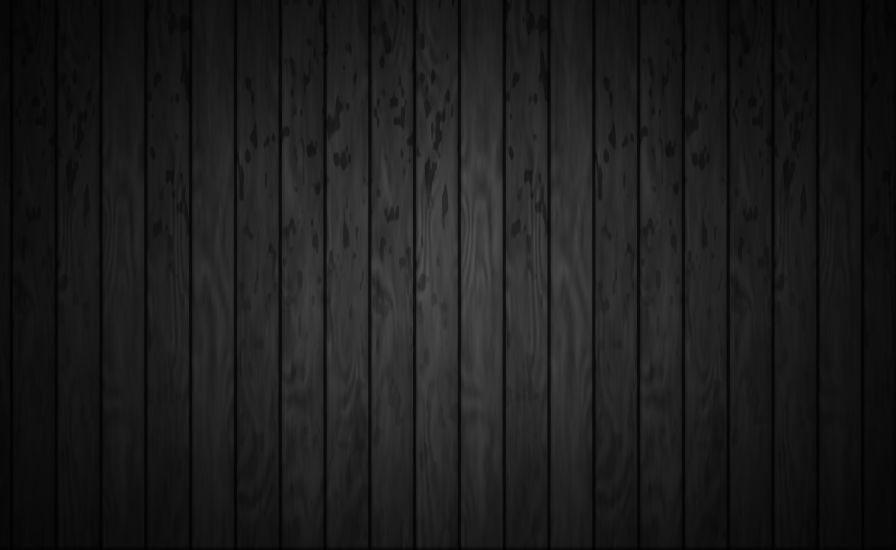
This texture is drawn by a Shadertoy shader. Its source:

```glsl
// Dark vertical wood planks under a soft central glow.
// Stretched value noise makes the fibres, warped bands make the growth rings,
// and thresholded noise makes dark flakes; eight plank designs repeat across.
#define PLANKS 20.0        // planks across the canvas
#define FIRST_SEAM 0.255   // offset of the first seam, in planks
#define DESIGNS 8.0        // planks before the designs repeat
#define SEAM_HALF 0.036    // half width of a seam, in planks
#define GLOW_LEVEL 0.226   // brightness at the centre
#define GLOW_FALLOFF vec2(1.58, 1.02)
#define FIBRE_DEPTH 0.52
#define RING_DEPTH 0.13
#define FLAKE_DEPTH 0.42

float hash(vec2 p) {
    uvec2 q = uvec2(ivec2(floor(p))) * uvec2(1597334673u, 3812015801u);
    uint n = (q.x ^ q.y) * 1597334673u;
    n = (n ^ (n >> 15)) * 2246822519u;
    n ^= n >> 13;
    return float(n >> 8) / 16777216.0;
}

float noise(vec2 p) {
    vec2 cell = floor(p), f = fract(p);
    f = f * f * (3.0 - 2.0 * f);
    float low = mix(hash(cell), hash(cell + vec2(1.0, 0.0)), f.x);
    float high = mix(hash(cell + vec2(0.0, 1.0)), hash(cell + 1.0), f.x);
    return mix(low, high, f.y);
}

// Long fibres at several widths, centred on zero
float fibres(vec2 p) {
    float sum = 0.0, weight = 0.36;
    vec2 scale = vec2(4.0, 0.35);
    for (int i = 0; i < 4; i++) {
        sum += weight * (noise(p * scale + float(i) * 19.0) - 0.5);
        scale *= vec2(1.75, 2.1);
        weight *= 0.86;
    }
    return sum;
}

// Tall pointed growth bands that bend round a few knots
float rings(vec2 p, float seed) {
    float bend = noise(vec2(p.x * 2.2, p.y * 0.42) + seed * 31.0);
    float fine = noise(vec2(p.x * 6.0, p.y * 1.5) + seed * 17.0);
    float band = sin(6.2832 * (bend * 4.5 + fine * 0.5 + p.x * 1.5));
    return band * smoothstep(0.35, 0.75, noise(vec2(p.x * 3.0, p.y * 0.6) + seed * 7.0));
}

// Small torn dark marks, densest in the upper part of some planks
float flakes(vec2 p, float height, float amount) {
    float mark = noise(p * vec2(7.0, 2.4)) * 0.65 + noise(p * vec2(15.0, 4.5)) * 0.35;
    float zone = 0.35 + 0.65 * smoothstep(0.35, 0.72, height);
    return smoothstep(0.62, 0.78, mark) * zone * amount;
}

// Narrow dark gap with a soft shadow and a faint lit edge
float seamShade(float x, float pixel) {
    float d = min(x, 1.0 - x);
    float gap = smoothstep(SEAM_HALF - pixel, SEAM_HALF + pixel, d);
    float shadow = 1.0 - 0.24 * exp(-d * 13.0);
    float litEdge = 0.09 * exp(-pow((x - 0.11) / 0.035, 2.0));
    return mix(0.32, 1.0, gap) * (shadow + litEdge);
}

void mainImage(out vec4 fragColor, in vec2 fragCoord) {
    vec2 uv = fragCoord / iResolution.xy;
    float pixel = PLANKS / iResolution.x;
    vec2 board = fragCoord * pixel;

    // Plank index and its own coordinates
    float across = board.x - FIRST_SEAM;
    float seed = mod(floor(across), DESIGNS);
    float x = fract(across);
    vec2 wood = vec2(x + seed * 13.0 + 5.0, board.y + seed * 29.0);
    wood.x += 0.14 * (noise(vec2(x * 2.0 + seed * 11.0, board.y * 0.6)) - 0.5);

    // Wood tone
    float flaky = mix(0.15, 1.0, step(0.5, hash(vec2(seed, 4.0))));
    float tone = 0.93 + 0.14 * hash(vec2(seed, 9.0));
    tone += FIBRE_DEPTH * fibres(wood);
    tone += RING_DEPTH * rings(vec2(x, board.y), seed + 1.0);
    tone *= 1.0 - FLAKE_DEPTH * flakes(wood, uv.y, flaky);
    tone *= seamShade(x, pixel * 0.7);

    // Elliptical light, with dark bottom and right rims
    vec2 fromCentre = (uv - 0.5) * 2.0;
    float light = GLOW_LEVEL * exp(-dot(fromCentre * fromCentre, GLOW_FALLOFF)) + 0.014;
    light *= mix(0.4, 1.0, smoothstep(0.0, 0.009, uv.y));
    light *= mix(0.55, 1.0, smoothstep(0.0, 0.006, 1.0 - uv.x));

    fragColor = vec4(vec3(max(tone, 0.0) * light), 1.0);
}
```
